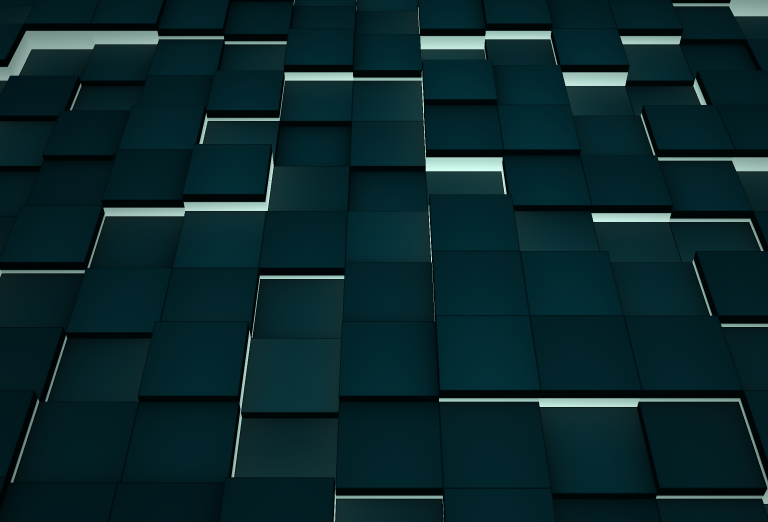
This background is drawn by a Shadertoy shader. Its source:

```glsl
const float PITCH = 0.77;           // camera tilt below the horizon
const float FOCAL = 1.83;           // focal length in canvas heights
const float CAMERA_DISTANCE = 11.4; // in block widths
const vec2  FLOOR_CENTRE = vec2(0.45, 0.3);
const float MAX_HEIGHT = 0.45;
const float HEIGHT_LEVELS = 6.0;
const float SLAB = 0.125;           // dark cap above the glowing side
const float SEAM = 0.014;
const float GLOW_FALLOFF = 3.6;
const float GLOW_AMOUNT = 0.62;
const int   MAX_STEPS = 7;
const int   AA = 3;

const vec3 TOP_DARK   = vec3(0.004, 0.105, 0.125);
const vec3 TOP_LIGHT  = vec3(0.016, 0.215, 0.250);
const vec3 GAP_BLACK  = vec3(0.000, 0.022, 0.025);
const vec3 FLOOR_GLOW = vec3(0.250, 0.430, 0.415);
const vec3 LAMP_DIM   = vec3(0.480, 0.640, 0.600);
const vec3 LAMP_LIGHT = vec3(0.780, 0.930, 0.890);

// Integer hash of a cell, from 0 to 1
float hash(vec2 cell, uint seed) {
    uvec2 u = uvec2(ivec2(cell) + 4096);
    uint n = u.x * 1597334677u ^ u.y * 3812015801u ^ seed * 2798796415u;
    n = (n ^ (n >> 15)) * 2246822519u;
    n = (n ^ (n >> 13)) * 3266489917u;
    return float((n ^ (n >> 16)) >> 8) / 16777216.0;
}

float blockHeight(vec2 cell) {
    float level = floor(hash(cell, 1u) * HEIGHT_LEVELS);
    return level / (HEIGHT_LEVELS - 1.0) * MAX_HEIGHT;
}

// Glow and contact shade reaching a top from one neighbouring block
void addNeighbour(float rise, float dist, inout float glow, inout float shade) {
    glow += smoothstep(0.0, 0.26, rise - SLAB) * exp(-dist * GLOW_FALLOFF);
    shade *= 1.0 - 0.45 * smoothstep(0.0, 0.08, rise) * exp(-dist * 9.0);
}

vec3 shadeTop(vec2 pos, vec2 cell, float height) {
    vec2 local = pos - cell;
    float glow = 0.0;
    float shade = 1.0;
    for (int side = -1; side <= 1; side += 2) {
        float s = float(side);
        vec2 dist = 0.5 - s * (local - 0.5);
        addNeighbour(blockHeight(cell + vec2(s, 0.0)) - height, dist.x, glow, shade);
        addNeighbour(blockHeight(cell + vec2(0.0, s)) - height, dist.y, glow, shade);
    }

    // Sheen grows towards the front edge and fades at the sides
    float sheen = 0.12 + 0.34 * hash(cell, 2u) + 0.30 * (1.0 - local.y);
    sheen *= 0.65 + 1.4 * local.x * (1.0 - local.x);
    vec3 col = mix(TOP_DARK, TOP_LIGHT, sheen) * shade;
    col = mix(col, FLOOR_GLOW, GLOW_AMOUNT * (1.0 - exp(-glow)));

    vec2 edge = min(local, 1.0 - local);
    float seam = smoothstep(0.0, SEAM, min(edge.x, edge.y));
    return mix(GAP_BLACK, col, 0.35 + 0.65 * seam);
}

vec3 shadeWall(float depth, float gap) {
    float lamp = smoothstep(SLAB - 0.008, SLAB + 0.008, depth);
    float power = smoothstep(0.0, 0.14, gap - SLAB);
    float towardsFloor = smoothstep(SLAB, gap + 0.01, depth);
    vec3 light = mix(LAMP_DIM, LAMP_LIGHT, 0.5 * power + 0.5 * towardsFloor);
    return mix(GAP_BLACK, light, lamp);
}

// Walk the grid cell by cell until the ray meets a wall or a top
vec3 traceBlocks(vec3 origin, vec3 dir) {
    float t = (MAX_HEIGHT + 0.01 - origin.z) / dir.z;
    vec2 cell = floor(origin.xy + dir.xy * t);
    vec2 heading = vec2(dir.x < 0.0 ? -1.0 : 1.0, dir.y < 0.0 ? -1.0 : 1.0);
    vec2 slope = heading * max(abs(dir.xy), 1e-5);
    float previous = MAX_HEIGHT;

    for (int i = 0; i < MAX_STEPS; i++) {
        float height = blockHeight(cell);
        float z = origin.z + dir.z * t;
        if (z < height) return shadeWall(height - z, height - previous);

        vec2 tEdge = (cell + 0.5 + 0.5 * heading - origin.xy) / slope;
        float tExit = min(tEdge.x, tEdge.y);
        float tTop = (height - origin.z) / dir.z;
        if (tTop <= tExit) return shadeTop(origin.xy + dir.xy * tTop, cell, height);

        cell += tEdge.x < tEdge.y ? vec2(heading.x, 0.0) : vec2(0.0, heading.y);
        previous = height;
        t = tExit;
    }
    return GAP_BLACK;
}

void mainImage(out vec4 fragColor, in vec2 fragCoord) {
    vec3 forward = vec3(0.0, cos(PITCH), -sin(PITCH));
    vec3 up = vec3(0.0, sin(PITCH), cos(PITCH));
    vec3 origin = vec3(FLOOR_CENTRE, 0.0) - forward * CAMERA_DISTANCE;

    // Supersampling smooths every edge
    vec3 col = vec3(0.0);
    for (int k = 0; k < AA * AA; k++) {
        vec2 jitter = (vec2(k % AA, k / AA) + 0.5) / float(AA) - 0.5;
        vec2 q = (fragCoord + jitter - 0.5 * iResolution.xy) / iResolution.y;
        vec3 dir = normalize(forward * FOCAL + up * q.y + vec3(q.x, 0.0, 0.0));
        col += traceBlocks(origin, dir);
    }
    col /= float(AA * AA);

    // Broad pool of light, dimmer towards the corners
    vec2 p = (fragCoord - 0.5 * iResolution.xy) / iResolution.y - vec2(0.12, 0.02);
    col *= 1.08 - 0.36 * smoothstep(0.1, 0.95, length(p));
    fragColor = vec4(col, 1.0);
}
```
